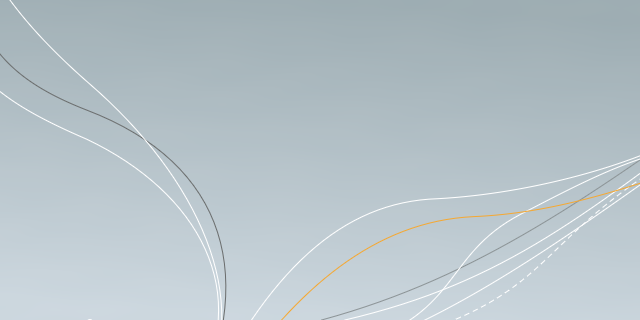
A Shadertoy shader for this background:

```glsl
const vec3 SKY_TOP = vec3(0.62, 0.68, 0.702);
const vec3 SKY_BOTTOM = vec3(0.80, 0.843, 0.872);
const vec3 WHITE = vec3(1.0);
const vec3 CHARCOAL = vec3(0.42, 0.43, 0.43);
const vec3 GREY = vec3(0.55, 0.58, 0.59);
const vec3 ORANGE = vec3(0.96, 0.66, 0.20);
const float SKY_TILT = 0.07;
const float MOTTLE = 0.008;
const float HALF_WIDTH = 0.0016;
const float DASH_PERIOD = 0.029;
const float DASH_FILL = 0.56;
const int SEGMENTS = 24;

vec2 hashGradient(vec2 cell) {
    float h = fract(sin(dot(cell, vec2(127.1, 311.7))) * 43758.5);
    return vec2(cos(h * 6.2832), sin(h * 6.2832));
}

float gradientNoise(vec2 p) {
    vec2 i = floor(p), f = fract(p);
    vec2 u = f * f * f * (f * (f * 6.0 - 15.0) + 10.0);
    vec2 e = vec2(0.0, 1.0);
    float low = mix(dot(hashGradient(i), f),
                    dot(hashGradient(i + e.yx), f - e.yx), u.x);
    float high = mix(dot(hashGradient(i + e.xy), f - e.xy),
                     dot(hashGradient(i + e.yy), f - e.yy), u.x);
    return mix(low, high, u.y);
}

vec2 bezierPoint(vec2 a, vec2 b, vec2 c, vec2 d, float t) {
    float s = 1.0 - t;
    return s * s * s * a + 3.0 * s * s * t * b + 3.0 * s * t * t * c + t * t * t * d;
}

// Distance to a cubic curve, and the arc length at its nearest point
vec2 curve(vec2 p, vec2 a, vec2 b, vec2 c, vec2 d) {
    vec2 lower = min(min(a, b), min(c, d)) - 0.02;
    vec2 upper = max(max(a, b), max(c, d)) + 0.02;
    vec2 nearest = vec2(1.0, 0.0);
    if (any(lessThan(p, lower)) || any(greaterThan(p, upper))) return nearest;
    float travelled = 0.0;
    vec2 start = a;
    for (int i = 1; i <= SEGMENTS; i++) {
        vec2 end = bezierPoint(a, b, c, d, float(i) / float(SEGMENTS));
        vec2 chord = end - start;
        float h = clamp(dot(p - start, chord) / dot(chord, chord), 0.0, 1.0);
        float dist = length(p - start - h * chord);
        float chordLength = length(chord);
        if (dist < nearest.x) nearest = vec2(dist, travelled + h * chordLength);
        travelled += chordLength;
        start = end;
    }
    return nearest;
}

// Two cubics that share the point d
float wave(vec2 p, vec2 a, vec2 b, vec2 c, vec2 d, vec2 e, vec2 f, vec2 g) {
    return min(curve(p, a, b, c, d).x, curve(p, d, e, f, g).x);
}

float coverage(float signedDist) {
    return clamp(0.5 - signedDist * iResolution.y, 0.0, 1.0);
}

void stroke(inout vec3 col, vec3 ink, float dist) {
    col = mix(col, ink, coverage(dist - HALF_WIDTH));
}

void mainImage(out vec4 fragColor, in vec2 fragCoord) {
    vec2 p = fragCoord / iResolution.y;

    // Tilted sky gradient with faint mottling
    float depth = 1.0 - p.y - SKY_TILT * (p.x - 1.0);
    vec3 col = mix(SKY_TOP, SKY_BOTTOM, clamp(depth, 0.0, 1.0));
    col += MOTTLE * gradientNoise(p * vec2(5.0, 16.0)) * vec3(1.0, 0.6, 0.4);

    // Left sweep
    stroke(col, CHARCOAL, wave(p, vec2(0.0, 0.831), vec2(0.065, 0.753),
        vec2(0.156, 0.701), vec2(0.271, 0.656), vec2(0.599, 0.531),
        vec2(0.742, 0.297), vec2(0.698, 0.0)));
    stroke(col, WHITE, wave(p, vec2(0.031, 1.0), vec2(0.104, 0.901),
        vec2(0.195, 0.812), vec2(0.281, 0.737), vec2(0.534, 0.518),
        vec2(0.698, 0.245), vec2(0.693, 0.0)));
    stroke(col, WHITE, wave(p, vec2(0.0, 0.714), vec2(0.073, 0.656),
        vec2(0.169, 0.609), vec2(0.271, 0.565), vec2(0.534, 0.44),
        vec2(0.698, 0.232), vec2(0.682, 0.0)));

    // Right sweep, long arcs
    stroke(col, GREY, curve(p, vec2(1.005, 0.0), vec2(1.38, 0.102),
        vec2(1.667, 0.271), vec2(2.0, 0.5)).x);
    stroke(col, WHITE, curve(p, vec2(1.078, 0.0), vec2(1.458, 0.089),
        vec2(1.693, 0.232), vec2(2.0, 0.458)).x);
    stroke(col, WHITE, curve(p, vec2(1.328, 0.0), vec2(1.562, 0.115),
        vec2(1.797, 0.279), vec2(2.0, 0.422)).x);

    // Dashed arc
    vec2 dashed = curve(p, vec2(1.419, 0.0), vec2(1.693, 0.115),
        vec2(1.719, 0.245), vec2(2.0, 0.44));
    float dash = (abs(fract(dashed.y / DASH_PERIOD) - 0.5) - 0.5 * DASH_FILL) * DASH_PERIOD;
    stroke(col, WHITE, max(dashed.x, dash + HALF_WIDTH));

    // Right sweep, double bends
    stroke(col, WHITE, wave(p, vec2(1.281, 0.0), vec2(1.432, 0.102),
        vec2(1.438, 0.232), vec2(1.628, 0.331), vec2(1.745, 0.391),
        vec2(1.875, 0.461), vec2(2.0, 0.503)));
    stroke(col, WHITE, wave(p, vec2(0.786, 0.0), vec2(0.958, 0.253),
        vec2(1.146, 0.372), vec2(1.367, 0.379), vec2(1.589, 0.391),
        vec2(1.823, 0.445), vec2(2.0, 0.513)));
    stroke(col, ORANGE, wave(p, vec2(0.88, 0.0), vec2(1.055, 0.193),
        vec2(1.25, 0.312), vec2(1.479, 0.323), vec2(1.667, 0.331),
        vec2(1.836, 0.375), vec2(2.0, 0.427)));

    // Small cap on the lower edge
    col = mix(col, WHITE, coverage(length(p - vec2(0.281, -0.008)) - 0.011));

    fragColor = vec4(col, 1.0);
}
```
